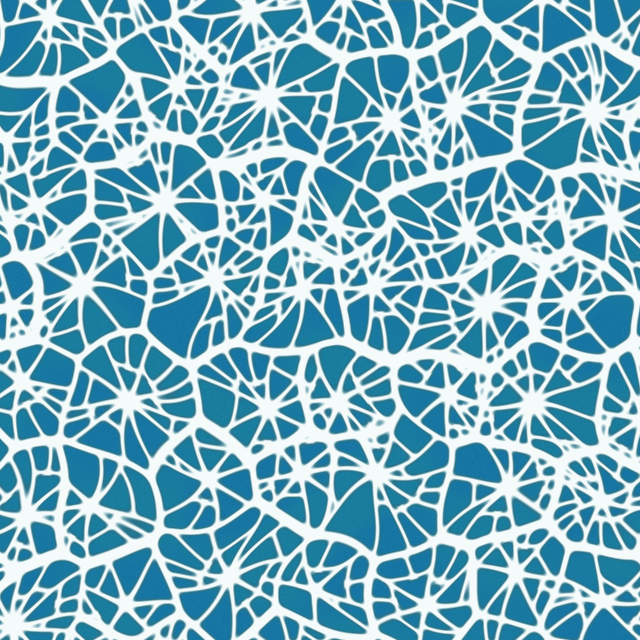
This pattern is drawn by a Shadertoy shader. Its source:

```glsl
#define CELLS 6.6          // webs across the canvas
#define JITTER 0.55        // irregularity of the hubs
#define BEND 0.07          // waviness of the strands
#define THIN 0.018         // half width of inner strands
#define RIB_MIN 0.020      // half width of the web borders
#define RIB_MAX 0.062
#define FILLET 0.055       // rounding where strands join
#define EDGE 0.0019        // softness of the outlines
#define RIM 0.0024         // width of the dull outline

const float TAU = 6.2832;
const vec3 WHITE = vec3(0.955, 0.985, 0.98);
const vec3 TEAL = vec3(0.10, 0.49, 0.62);
const vec3 BLUE = vec3(0.09, 0.46, 0.64);
const vec3 DULL = vec3(0.16, 0.45, 0.54);

vec3 hash3(vec2 q) {
    vec3 d = vec3(dot(q, vec2(127.1, 311.7)), dot(q, vec2(269.5, 183.3)), dot(q, vec2(419.2, 371.9)));
    return fract(sin(d) * 43758.5);
}

float smoothMin(float a, float b) {
    float h = max(FILLET - abs(a - b), 0.0) / FILLET;
    return min(a, b) - h * h * FILLET * 0.25;
}

// Hub position in xy, distance weight in z; unequal weights curve the borders
vec3 hub(vec2 id) {
    vec3 h = hash3(id);
    vec2 stagger = vec2(0.5 * mod(id.y, 2.0), 0.0);
    return vec3(id + 0.5 + stagger + JITTER * (h.xy - 0.5), mix(0.8, 1.25, h.z));
}

vec3 sectorHash(vec2 id, float i, float n) {
    i = floor(mod(i + 0.5, n));
    return hash3(id + vec2(7.3, 3.1) * i + 50.0);
}

float spokeAngle(vec2 id, float i, float n) {
    return (i + 0.7 * (sectorHash(id, i, n).x - 0.5)) * TAU / n;
}

// Spokes, cross strands and forks around one hub
float web(vec2 p, vec2 id, float weight) {
    float n = floor(9.8 / weight - 1.5 * hash3(id + 9.0).x);
    float r = length(p), a = atan(p.y, p.x + 1e-5);
    float i = floor(a / TAU * n + 0.5);
    if (a < spokeAngle(id, i, n)) i -= 1.0;

    float lo = spokeAngle(id, i, n), hi = spokeAngle(id, i + 1.0, n);
    float width = THIN + 0.026 * exp(-9.0 * r);
    float d = smoothMin(r * sin(min(a - lo, TAU / 4.0)), r * sin(min(hi - a, TAU / 4.0))) - width;

    vec3 h = sectorHash(id + 31.0, i, n);
    float mid = a - mix(lo, hi, 0.5);
    float along = r * cos(mid) + (h.y - 0.5) * 0.9 * r * sin(mid);
    float radius = mix(0.23, 0.44, h.x) / weight;
    if (h.z > 0.22) d = smoothMin(d, abs(along - radius) - THIN);
    if (h.z > 0.55) {
        float fork = a - mix(lo, hi, mix(0.35, 0.65, h.y));
        d = smoothMin(d, max(abs(r * sin(fork)), radius - along) - THIN);
    }
    return d;
}

// Signed distance to the whole net, negative inside the strands
float net(vec2 p) {
    vec2 cell = floor(p), nearId = cell;
    vec3 nearHub = hub(cell);
    float nearest = 1e3;
    for (int y = -2; y <= 2; y++)
    for (int x = -2; x <= 2; x++) {
        vec2 id = cell + vec2(x, y);
        vec3 s = hub(id);
        float d = length(p - s.xy) * s.z;
        if (d < nearest) { nearest = d; nearId = id; nearHub = s; }
    }

    vec2 q = p - nearHub.xy;
    float d = web(q, nearId, nearHub.z);
    vec2 slope = nearHub.z * q / (length(q) + 1e-4);

    // Borders, heavier where they run sideways
    for (int y = -2; y <= 2; y++)
    for (int x = -2; x <= 2; x++) {
        vec2 id = cell + vec2(x, y);
        if (id == nearId) continue;
        vec3 s = hub(id);
        vec2 v = p - s.xy;
        vec2 normal = s.z * v / (length(v) + 1e-4) - slope;
        float steep = length(normal) + 1e-3;
        float border = (length(v) * s.z - nearest) / steep;
        float heavy = fract(hash3(id + 5.0).x + hash3(nearId + 5.0).x);
        heavy *= mix(0.55, 1.0, abs(normal.y) / steep);
        d = smoothMin(d, border - mix(RIB_MIN, RIB_MAX, heavy));
    }
    return d;
}

void mainImage(out vec4 fragColor, in vec2 fragCoord) {
    vec2 uv = fragCoord / iResolution.y;
    vec2 p = uv * CELLS;
    p += BEND * (sin(p.yx * 2.7 + vec2(0.4, 2.1)) + 0.5 * sin(p.yx * 5.9 + p * 1.3));
    float d = net(p) / CELLS;

    // Softly mottled blue ground with a dull rim beside the strands
    vec2 w = uv * 21.0;
    float mottle = sin(w.x + 2.0 * sin(w.y * 0.7)) + sin(w.y * 1.3 - 1.7 * sin(w.x * 0.6));
    float grain = hash3(floor(uv * 512.0)).x - 0.5;
    vec3 color = mix(TEAL, BLUE, smoothstep(-0.7, 0.9, mottle + 0.8 * grain)) + 0.02 * grain;
    color = mix(DULL, color, smoothstep(EDGE, EDGE + RIM, d));

    float soft = max(EDGE, 0.7 / iResolution.y);
    color = mix(WHITE, color, smoothstep(-soft, soft, d));
    fragColor = vec4(color, 1.0);
}
```
